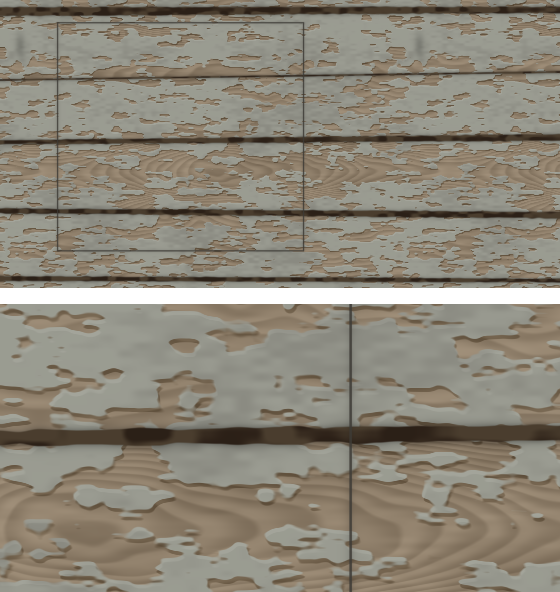
Top, the full canvas; bottom, a detail of the centre.
A Shadertoy shader for this texture:

```glsl
// Weathered, painted planks with dark gaps between them and a thin frame line.
// Wrapped value noise flakes the paint off grained wood; the boards repeat
// sideways every PERIOD. Lengths are in canvas heights.

const float PERIOD = 1.386;
const float SPAN = 1.94;
const float TAU = 6.2832;

const vec3 PAINT = vec3(0.605, 0.61, 0.57);
const vec3 PAINT_DIRTY = vec3(0.54, 0.54, 0.505);
const vec3 WOOD_LIGHT = vec3(0.63, 0.565, 0.48);
const vec3 WOOD_DARK = vec3(0.46, 0.40, 0.325);
const vec3 GAP_BROWN = vec3(0.29, 0.24, 0.18);
const vec3 GAP_DEEP = vec3(0.17, 0.125, 0.09);
const vec3 FRAME_DARK = vec3(0.24, 0.23, 0.21);

// Each gap from the top: height at left, at right, half width at left, at right
const vec4 GAPS[5] = vec4[5](
    vec4(0.960, 0.966, 0.0150, 0.0100),
    vec4(0.722, 0.750, 0.0022, 0.0026),
    vec4(0.506, 0.523, 0.0070, 0.0110),
    vec4(0.268, 0.253, 0.0080, 0.0110),
    vec4(0.033, 0.026, 0.0080, 0.0060));

float hash(vec2 p) {
    return fract(sin(dot(p, vec2(127.1, 311.7))) * 43758.5);
}

// Value noise that wraps in x after a whole number of cells
float noise(vec2 p, float cells) {
    vec2 i = floor(p), f = fract(p);
    f = f * f * (3.0 - 2.0 * f);
    float x0 = mod(i.x, cells), x1 = mod(i.x + 1.0, cells);
    float low = mix(hash(vec2(x0, i.y)), hash(vec2(x1, i.y)), f.x);
    float high = mix(hash(vec2(x0, i.y + 1.0)), hash(vec2(x1, i.y + 1.0)), f.x);
    return mix(low, high, f.y);
}

// Noise with a cell count per period across and a frequency down
float boardNoise(vec2 p, float cells, float freqY) {
    return noise(vec2(p.x / PERIOD * cells, p.y * freqY), cells);
}

float fbm(vec2 p, float cells, float freqY) {
    float sum = 0.0, amp = 0.53;
    for (int i = 0; i < 3; i++) {
        sum += amp * boardNoise(p + float(i) * vec2(0.0, 3.7), cells, freqY);
        cells *= 2.0;
        freqY *= 2.0;
        amp *= 0.58;
    }
    return sum;
}

float bump(float x, float width) {
    return exp(-x * x / (width * width));
}

// Signed distance in u around the wrapped period
float wrapped(float u, float centre) {
    return fract(u - centre + 0.5) - 0.5;
}

float paintMask(vec2 p, float wear) {
    return smoothstep(-0.025, 0.025, fbm(p, 24.0, 45.0) - wear);
}

// Growth rings: straight fibres blended with arches around a saddle
vec3 woodColor(vec2 p, float u, float dy, float arch) {
    float warp = fbm(p, 6.0, 9.0);
    float straight = p.y * 48.0 + 5.0 * warp;
    float arches = 850.0 * dy * dy + 5.0 * cos(TAU * (u - 0.075)) + 4.0 * warp;
    float ring = fract(mix(straight, arches, arch));
    float late = smoothstep(0.1, 0.8, ring) * (1.0 - smoothstep(0.8, 1.0, ring));
    float fibre = boardNoise(p, 40.0, 150.0);
    float stain = boardNoise(p, 9.0, 14.0);
    return mix(WOOD_LIGHT, WOOD_DARK, 0.42 * late + 0.25 * fibre + 0.35 * stain * stain);
}

float boxEdge(vec2 p, vec2 lo, vec2 hi) {
    vec2 d = abs(p - 0.5 * (lo + hi)) - 0.5 * (hi - lo);
    return abs(length(max(d, 0.0)) + min(max(d.x, d.y), 0.0));
}

void mainImage(out vec4 fragColor, in vec2 fragCoord) {
    float px = 1.0 / iResolution.y;
    vec2 p = fragCoord * px;
    float u = fract(p.x / PERIOD);

    // Find the plank, its limits and the nearest gap
    float top = 1.2, bottom = -0.2, gap = 1.0;
    int plank = 0;
    float ragged = (boardNoise(p, 60.0, 20.0) - 0.5) * 0.004;
    for (int i = 0; i < 5; i++) {
        vec2 g = mix(GAPS[i].xz, GAPS[i].yw, p.x / SPAN);
        if (p.y < g.x) { top = g.x; plank = i + 1; }
        else bottom = max(bottom, g.x);
        gap = min(gap, abs(p.y - g.x) - g.y + ragged * min(1.0, g.y * 120.0));
    }
    float t = (p.y - bottom) / (top - bottom);

    // Wear: patchy everywhere, heavy in bands on two of the planks
    float patches = fbm(p, 5.0, 8.0);
    float wear = 0.44 + 0.32 * (patches - 0.5);
    float arch = 0.0, dy = 0.0;
    if (plank == 1) {
        wear += 0.34 * bump(t - 0.06, 0.17) * (0.55 + 0.45 * cos(TAU * (u - 0.38)));
        wear += 0.26 * bump(t - 0.72, 0.11) * bump(wrapped(u, 0.36), 0.12) - 0.06;
        arch = 0.6;
        dy = p.y - bottom - 0.02;
    } else if (plank == 3) {
        wear += 0.30 * bump(t - 0.58, 0.32) * (0.8 + 0.2 * cos(TAU * (u - 0.9))) - 0.05;
        arch = 1.0;
        dy = p.y - bottom - 0.58 * (top - bottom);
    }

    // Wood, paint and the lit and shaded rims of the flakes
    float cover = paintMask(p, wear);
    float relief = cover - paintMask(p + vec2(-0.002, 0.0045), wear);
    float dirt = 0.6 * boardNoise(p, 8.0, 10.0) + 0.4 * boardNoise(p, 70.0, 110.0);
    vec3 paint = mix(PAINT, PAINT_DIRTY, smoothstep(0.35, 0.9, dirt));
    vec3 col = mix(woodColor(p, u, dy, arch), paint, cover);
    col += relief * (relief < 0.0 ? 0.13 : 0.035);
    col *= 1.0 - 0.2 * bump(wrapped(u, 0.051), 0.012) * bump(p.y - 0.843, 0.04);

    // Gaps with mottled debris and a soft shadow on the plank edges
    col *= 1.0 - 0.28 * exp(-max(gap, 0.0) * 220.0);
    float debris = smoothstep(0.35, 0.75, boardNoise(p, 50.0, 60.0));
    vec3 gapColor = mix(GAP_BROWN, GAP_DEEP, debris);
    col = mix(gapColor, col, smoothstep(-px, px, gap));

    // Thin frame line with a faint halo
    float edge = boxEdge(p, vec2(0.2, 0.129), vec2(1.054, 0.921));
    float line = 1.0 - smoothstep(0.0012 - 0.5 * px, 0.0012 + px, edge);
    col *= 1.0 - 0.15 * exp(-edge * 200.0);
    col = mix(col, FRAME_DARK, 0.85 * line);

    fragColor = vec4(col, 1.0);
}
```
